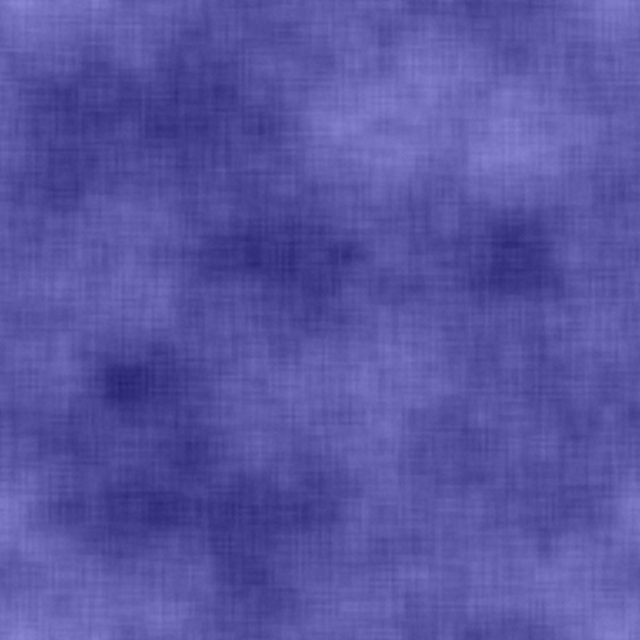
Reproduce this texture procedurally as a three.js fragment shader.

```glsl
// Tileable blue-violet dyed cloth: soft cloudy mottling under a faint woven grain.

varying vec2 vUv;

const vec3  BASE_COLOR     = vec3(0.358, 0.348, 0.648);
const float CLOUD_CELLS    = 5.0;    // cells across in the coarsest layer
const int   CLOUD_LAYERS   = 6;
const float CLOUD_GAIN     = 0.54;   // strength of each finer layer
const float CLOUD_CONTRAST = 0.49;
const float THREAD_COUNT   = 192.0;  // threads across the canvas
const float THREAD_BREAKS  = 20.0;   // tone changes along one thread
const float THREAD_DEPTH   = 0.045;
const float GRAIN_CELLS    = 256.0;
const float GRAIN_DEPTH    = 0.022;

float hash(vec2 cell, float seed) {
  vec3 p = fract(vec3(cell.xyx + seed * 17.31) * vec3(0.1031, 0.1030, 0.0973));
  p += dot(p, p.yzx + 33.33);
  return fract((p.x + p.y) * p.z);
}

// Smooth value noise that wraps after a whole number of cells on each axis.
float wrappedNoise(vec2 uv, vec2 cells, float seed) {
  vec2 p = uv * cells;
  vec2 low = mod(floor(p), cells);
  vec2 high = mod(low + 1.0, cells);
  vec2 f = fract(p);
  f = f * f * (3.0 - 2.0 * f);
  float bottom = mix(hash(low, seed), hash(vec2(high.x, low.y), seed), f.x);
  float top = mix(hash(vec2(low.x, high.y), seed), hash(high, seed), f.x);
  return mix(bottom, top, f.y);
}

// Layered noise, centred on zero.
float clouds(vec2 uv) {
  float sum = 0.0;
  float total = 0.0;
  float weight = 1.0;
  float cells = CLOUD_CELLS;
  for (int i = 0; i < CLOUD_LAYERS; i++) {
    sum += weight * (wrappedNoise(uv, vec2(cells), float(i) + 1.0) - 0.5);
    total += weight;
    weight *= CLOUD_GAIN;
    cells *= 2.0;
  }
  return sum / total;
}

// Crossing threads, each varying slowly along its length.
float weave(vec2 uv) {
  float weft = wrappedNoise(uv, vec2(THREAD_BREAKS, THREAD_COUNT), 11.0);
  float warp = wrappedNoise(uv, vec2(THREAD_COUNT, THREAD_BREAKS), 12.0);
  return weft + warp - 1.0;
}

void main() {
  float grain = wrappedNoise(vUv, vec2(GRAIN_CELLS), 13.0) - 0.5;
  float tone = CLOUD_CONTRAST * clouds(vUv)
             + THREAD_DEPTH * weave(vUv)
             + GRAIN_DEPTH * grain;
  gl_FragColor = vec4(BASE_COLOR + tone, 1.0);
}
```
